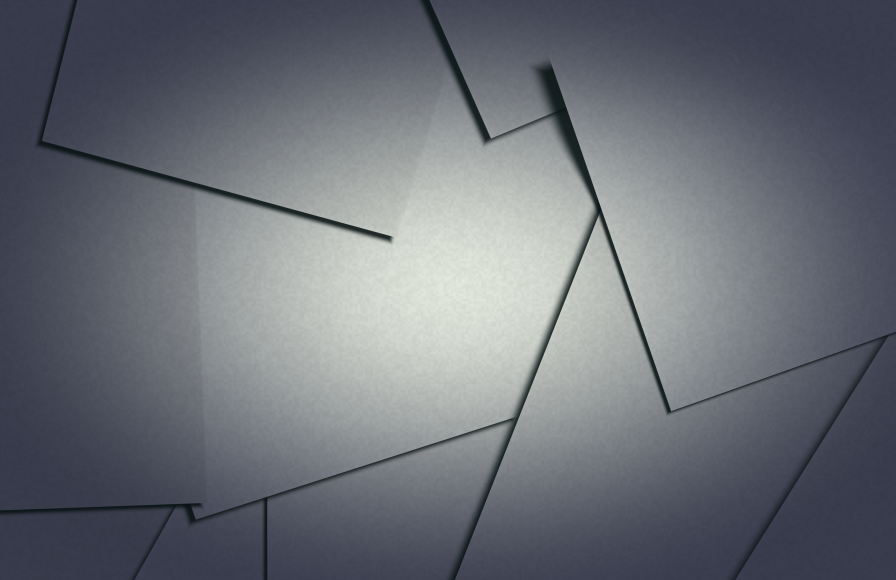
This background is drawn by a WebGL 1 fragment shader. Its source:

```glsl
precision highp float;
// Overlapping sheets of paper under a soft oval pool of light.

uniform vec2 u_resolution;

#define DARK vec3(0.23, 0.245, 0.31)
#define BRIGHT vec3(0.86, 0.88, 0.84)
#define SHADOW vec3(0.03, 0.07, 0.07)
#define GLOW_CENTER vec2(0.785, 0.508)
#define GLOW_RADII vec2(0.775, 0.50)
#define GLOW_REACH 1.16
#define SHADOW_DIR vec2(-0.75, -0.65)
#define SHADOW_STRENGTH 0.88
#define RIM 0.03
#define GRAIN 0.05
#define GRAIN_SCALE 230.0

float hash(vec2 p) {
  vec3 q = fract(vec3(p.xyx) * 0.1031);
  q += dot(q, q.yzx + 33.33);
  return fract((q.x + q.y) * q.z);
}

float noise(vec2 p) {
  vec2 i = floor(p), f = fract(p);
  f = f * f * (3.0 - 2.0 * f);
  return mix(mix(hash(i), hash(i + vec2(1.0, 0.0)), f.x),
             mix(hash(i + vec2(0.0, 1.0)), hash(i + 1.0), f.x), f.y);
}

// Signed distance to the line a-b, positive on its right-hand side
float side(vec2 p, vec2 a, vec2 b) {
  vec2 t = normalize(b - a);
  return dot(p - a, vec2(t.y, -t.x));
}

// Sheet bounded by three edges, listed counterclockwise
float sheetDist(vec2 p, vec2 a, vec2 b, vec2 c, vec2 d) {
  return max(max(side(p, a, b), side(p, b, c)), side(p, c, d));
}

// Paper colour under the oval light, with fine grain
vec3 litPaper(vec2 p) {
  float r = length((p - GLOW_CENTER) / GLOW_RADII);
  float light = 1.0 - smoothstep(0.0, GLOW_REACH, r);
  float grain = noise(p * GRAIN_SCALE) + 0.4 * noise(p * GRAIN_SCALE * 0.47) - 0.7;
  return mix(DARK, BRIGHT, light) * (1.0 + GRAIN * grain);
}

// Casts the sheet's shadow on what lies below, then covers it
void lay(inout vec3 col, vec2 p, vec3 paper, vec2 a, vec2 b, vec2 c, vec2 d,
         float tone, float lift) {
  float dist = sheetDist(p, a, b, c, d);
  float shadowDist = sheetDist(p - SHADOW_DIR * lift, a, b, c, d);
  float shade = 1.0 - smoothstep(-0.5 * lift, 0.65 * lift, shadowDist);
  col = mix(col, SHADOW, SHADOW_STRENGTH * shade * shade);
  float aa = 0.7 / u_resolution.y;
  float rim = RIM * exp(-abs(dist) / 0.004);
  col = mix(col, paper * (tone + rim), 1.0 - smoothstep(-aa, aa, dist));
}

void main() {
  vec2 p = gl_FragCoord.xy / u_resolution * vec2(1.542, 1.0);
  vec3 paper = litPaper(p);
  vec3 col = paper * 0.93;
  vec2 farLow = vec2(3.0, -0.5), farHigh = vec2(3.0, 2.0);

  // Bottom strips
  lay(col, p, paper, vec2(0.305, 0.131), vec2(-0.051, -0.5),
      farLow, farHigh, 0.97, 0.014);
  lay(col, p, paper, vec2(0.460, 1.0), vec2(0.460, -0.5),
      farLow, farHigh, 0.98, 0.009);

  // Central sheet and the one at its left
  lay(col, p, paper, vec2(0.327, 0.133), vec2(0.337, 0.104),
      vec2(0.894, 0.283), vec2(1.6, 2.0), 1.01, 0.014);
  lay(col, p, paper, vec2(-1.0, 0.084), vec2(0.0, 0.120),
      vec2(0.357, 0.133), vec2(0.335, 0.685), 0.94, 0.012);

  // Upper left and upper middle sheets
  lay(col, p, paper, vec2(0.133, 1.0), vec2(0.072, 0.757),
      vec2(0.683, 0.590), vec2(0.779, 0.910), 0.96, 0.013);
  lay(col, p, paper, vec2(0.739, 1.0), vec2(0.845, 0.761),
      vec2(0.970, 0.813), vec2(3.0, 1.66), 0.97, 0.016);

  // Lower right sheets
  lay(col, p, paper, vec2(1.032, 0.633), vec2(0.586, -0.5),
      farLow, vec2(1.2, 0.9), 0.98, 0.022);
  lay(col, p, paper, vec2(1.542, 0.442), vec2(0.952, -0.5),
      farLow, farHigh, 0.95, 0.026);

  // Right sheet, curling up and fading towards its top corner
  float curl = 0.009 + 0.023 * smoothstep(0.62, 0.80, p.y);
  float tone = 1.03 - 0.06 * smoothstep(0.75, 0.93, p.y);
  lay(col, p, paper, vec2(1.217, 1.0), vec2(0.944, 0.904),
      vec2(1.155, 0.291), vec2(1.542, 0.428), tone, curl);

  gl_FragColor = vec4(col, 1.0);
}
```
